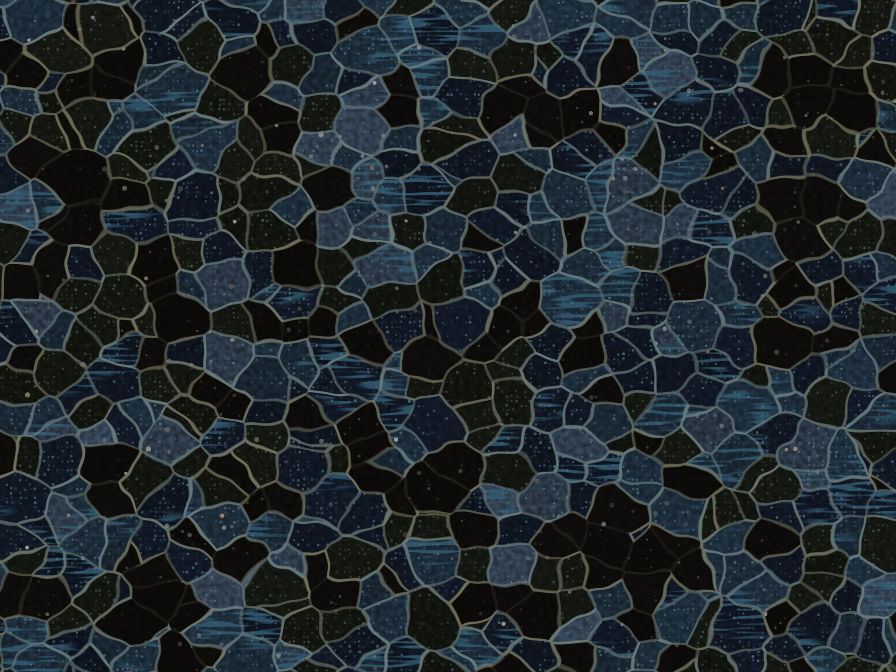
This texture is drawn by a WebGL 2 fragment shader. Its source:

```glsl
#version 300 es
precision highp float;
// Dark etched polycrystal: pale grain boundaries, blue and olive grains, streaks and specks.

#define GRAIN_ROWS 22.0
#define GRAIN_STRETCH 1.14
#define SIZE_SPREAD 0.55
#define EDGE_WAVINESS 0.22
#define LINE_WIDTH 0.0024
#define STREAK_SCALE vec2(17.0, 165.0)
#define SPECK_ROWS 145.0
#define SPOT_ROWS 62.0

uniform vec2 u_resolution;
out vec4 fragColor;

// Three random values in 0..1 for a lattice cell
vec3 hash3(vec2 cell, float seed) {
    uvec3 v = uvec3(ivec3(vec3(cell, seed))) * 1664525u + 1013904223u;
    v.x += v.y * v.z; v.y += v.z * v.x; v.z += v.x * v.y;
    v ^= v >> 16u;
    v.x += v.y * v.z; v.y += v.z * v.x; v.z += v.x * v.y;
    return vec3(v >> 8u) / 16777216.0;
}

float cornerSlope(vec2 cell, vec2 offset, float seed) {
    float angle = 6.28319 * hash3(cell, seed).x;
    return dot(vec2(cos(angle), sin(angle)), offset);
}

float gradientNoise(vec2 p, float seed) {
    vec2 i = floor(p), f = p - i;
    vec2 u = f * f * f * (f * (f * 6.0 - 15.0) + 10.0);
    vec2 e = vec2(1.0, 0.0);
    float low = mix(cornerSlope(i, f, seed), cornerSlope(i + e, f - e, seed), u.x);
    float high = mix(cornerSlope(i + e.yx, f - e.yx, seed),
                     cornerSlope(i + 1.0, f - 1.0, seed), u.x);
    return mix(low, high, u.y);
}

// Grain seed point (xy) and its size weight (z)
vec3 grainSite(vec2 cell) {
    vec3 h = hash3(cell, 1.0);
    return vec3(cell + h.xy, SIZE_SPREAD * h.z * h.z);
}

// Grain brightness class, loosely clustered
float grainClass(vec2 cell) {
    return hash3(cell, 2.0).x + 0.35 * gradientNoise(cell * 0.23, 3.0);
}

// Scattered round dots: x is coverage, y is a random tint
vec2 dots(vec2 p, float density, float radius, float pixel, float seed) {
    vec2 cell = floor(p);
    vec3 place = hash3(cell, seed), look = hash3(cell, seed + 1.0);
    float d = length(p - cell - mix(vec2(0.3), vec2(0.7), place.xy));
    float size = radius * mix(0.6, 1.0, look.x);
    float cover = 1.0 - smoothstep(size - 0.5 * pixel, size + 0.5 * pixel, d);
    return vec2(cover * step(place.z, density) * mix(0.25, 1.0, look.y * look.y), look.z);
}

void main() {
    vec2 p = gl_FragCoord.xy / u_resolution.y;
    float pixel = 1.0 / u_resolution.y;

    // Gently bent grain space
    vec2 q = p * GRAIN_ROWS / vec2(GRAIN_STRETCH, 1.0);
    q += EDGE_WAVINESS * vec2(gradientNoise(q * 1.3, 4.0), gradientNoise(q * 1.3, 5.0));

    // Owning grain in a weighted Voronoi diagram
    vec2 home = floor(q), grain = home;
    float nearest = 1e5;
    for (int k = 0; k < 25; k++) {
        vec2 cell = home + vec2(k % 5 - 2, k / 5 - 2);
        vec3 site = grainSite(cell);
        float power = dot(site.xy - q, site.xy - q) - site.z;
        if (power < nearest) { nearest = power; grain = cell; }
    }
    vec2 center = grainSite(grain).xy;
    float kind = grainClass(grain);
    vec3 trait = hash3(grain, 6.0);

    // Boundaries of uneven strength, faint between two black grains
    float line = 0.0, coolness = 0.0;
    float reach = LINE_WIDTH + 0.5 * pixel;
    for (int k = 0; k < 25; k++) {
        vec2 cell = grain + vec2(k % 5 - 2, k / 5 - 2);
        if (cell == grain) continue;
        vec3 site = grainSite(cell);
        float power = dot(site.xy - q, site.xy - q) - site.z;
        float edge = (power - nearest) / (2.0 * length(site.xy - center)) / GRAIN_ROWS;
        float other = grainClass(cell);
        float strength = mix(0.5, 1.0, hash3(grain + cell, 7.0).x);
        strength *= mix(0.2, 1.0, step(0.22, max(kind, other)));
        float cover = strength * (1.0 - smoothstep(0.3 * reach, reach, edge));
        if (cover > line) { line = cover; coolness = smoothstep(0.3, 1.5, kind + other); }
    }

    // Grain body: black, olive, navy, blue, steel
    vec3 color = vec3(0.050, 0.045, 0.040);
    color = mix(color, vec3(0.072, 0.080, 0.062), step(0.22, kind));
    color = mix(color, vec3(0.060, 0.085, 0.130), step(0.48, kind));
    color = mix(color, vec3(0.105, 0.160, 0.210), step(0.72, kind));
    color = mix(color, vec3(0.180, 0.230, 0.290), step(0.95, kind));
    color *= 0.88 + 0.24 * trait.x + 0.45 * gradientNoise(p * 120.0, 8.0);

    // Ragged horizontal streaks in patches of the blue grains
    float patchy = gradientNoise(p * vec2(6.0, 12.0), 9.0) + 0.8 * (trait.y - 0.62);
    float streaked = smoothstep(0.0, 0.22, patchy) * step(0.48, kind);
    float streak = smoothstep(-0.02, 0.28, gradientNoise(p * STREAK_SCALE, 10.0));
    color = mix(color, vec3(0.20, 0.36, 0.45), 0.85 * streaked * streak);

    // Fine specks and sparse larger spots
    float speckDensity = mix(0.04, 0.16 + 0.28 * trait.z, step(0.22, kind));
    vec2 speck = dots(p * SPECK_ROWS, speckDensity, 0.32, pixel * SPECK_ROWS, 11.0);
    vec3 speckColor = mix(vec3(0.30, 0.36, 0.31), vec3(0.32, 0.45, 0.50), step(0.48, kind));
    color = mix(color, speckColor, 0.8 * speck.x);
    float spotDensity = mix(0.02, 0.12, step(0.95, kind));
    vec2 spot = dots(p * SPOT_ROWS, spotDensity, 0.24, pixel * SPOT_ROWS, 13.0);
    color = mix(color, mix(vec3(0.62, 0.50, 0.38), vec3(0.62, 0.66, 0.68), spot.y), spot.x);

    vec3 lineColor = mix(vec3(0.44, 0.43, 0.34), vec3(0.40, 0.48, 0.49), coolness);
    fragColor = vec4(mix(color, lineColor, line), 1.0);
}
```
